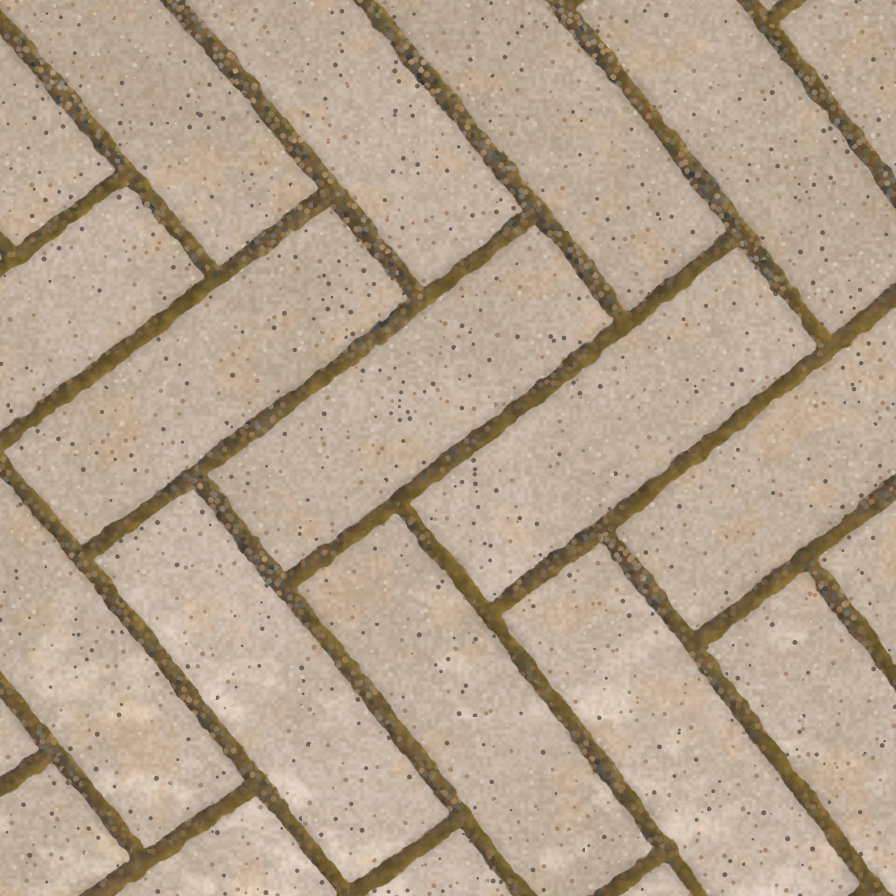
Give the GLSL for this texture, as a Shadertoy shader.

```glsl
float hash(vec2 p) {
    vec3 h = fract(p.xyx * 0.1031);
    h += dot(h, h.yzx + 33.33);
    return fract((h.x + h.y) * h.z);
}

float noise(vec2 p) {
    vec2 i = floor(p), f = fract(p);
    f = f * f * (3.0 - 2.0 * f);
    return mix(mix(hash(i), hash(i + vec2(1, 0)), f.x),
               mix(hash(i + vec2(0, 1)), hash(i + vec2(1, 1)), f.x), f.y);
}

float fbm(vec2 p) {
    float sum = 0.0, amp = 0.533;
    for (int i = 0; i < 4; i++) {
        sum += amp * noise(p);
        p = mat2(1.6, 1.2, -1.2, 1.6) * p + 17.3;
        amp *= 0.5;
    }
    return sum;
}

// Distance to the nearest scattered point, and its random id
vec2 scatter(vec2 p) {
    vec2 cell = floor(p), best = vec2(9.0, 0.0);
    for (int y = -1; y <= 1; y++)
    for (int x = -1; x <= 1; x++) {
        vec2 c = cell + vec2(x, y);
        float d = length(c + vec2(hash(c + 3.7), hash(c + 91.2)) - p);
        if (d < best.x) best = vec2(d, hash(c + 47.1));
    }
    return best;
}

// Herringbone of 3:1 blocks: xy = block origin, zw = block size
vec4 herringbone(vec2 p) {
    vec2 cell = floor(p);
    float step6 = mod(cell.x - cell.y, 6.0);
    return step6 < 3.0 ? vec4(cell - vec2(step6, 0), 3, 1)
                       : vec4(cell - vec2(0, 5.0 - step6), 1, 3);
}

vec3 stoneColor(vec2 uv, vec2 id, float inset) {
    float tone = 0.67 + 0.75 * (fbm(uv * 9.0 + id) - 0.5);
    tone += 0.9 * (noise(uv * 240.0) - 0.5) + 0.6 * (fbm(uv * 110.0) - 0.5);
    tone += 0.25 * (hash(id + 5.0) - 0.5) + 0.3 * (0.5 - uv.y);
    vec3 col = mix(vec3(0.69, 0.62, 0.54), vec3(0.785, 0.715, 0.655), tone);

    // Warm stains, pale scuffs on the lower blocks, soiled rims
    col += vec3(0.02, 0.0, -0.03) * smoothstep(0.55, 0.75, fbm(uv * 22.0 + 8.0));
    float scuff = smoothstep(0.52, 0.75, fbm(uv * vec2(16, 24) + 31.0));
    col += 0.09 * scuff * smoothstep(0.45, 0.2, uv.y);
    col *= 1.0 - 0.16 * smoothstep(0.021, 0.009, inset) * fbm(uv * 40.0);

    // Pores and mineral specks
    vec2 speck = scatter(uv * 95.0);
    float radius = 0.1 + 0.14 * fract(speck.y * 37.0);
    float spot = smoothstep(radius + 0.1, radius - 0.05, speck.x);
    vec3 mineral = speck.y > 0.93 ? vec3(0.31, 0.28, 0.25)
                 : speck.y > 0.82 ? vec3(0.60, 0.47, 0.36) : vec3(0.84, 0.79, 0.72);
    return mix(col, mineral, spot * step(0.72, speck.y) * 0.75);
}

vec3 jointColor(vec2 uv, float grit, float moss) {
    vec3 soil = mix(vec3(0.41, 0.33, 0.24), vec3(0.43, 0.355, 0.17), moss);
    soil *= 0.72 + 0.55 * fbm(uv * 85.0);
    vec2 pebble = scatter(uv * 135.0);
    vec3 chip = mix(vec3(0.27, 0.25, 0.22), vec3(0.68, 0.59, 0.49), pebble.y);
    chip += vec3(0.14, 0.01, -0.12) * (fract(pebble.y * 7.0) - 0.5);
    return mix(soil, chip, smoothstep(0.62, 0.3, pebble.x) * grit);
}

void mainImage(out vec4 fragColor, in vec2 fragCoord) {
    vec2 uv = fragCoord / iResolution.y;
    float aa = 1.0 / iResolution.y;

    // Canvas to block-width units, with slight perspective fanning
    vec2 q = uv - vec2(0.444, 0.4414);
    q.y /= 1.0 + 0.1 * q.x;
    q += 0.003 * (vec2(noise(uv * 11.0), noise(uv * 11.0 + 40.0)) - 0.5);
    vec2 p = inverse(mat2(0.1276, 0.0964, 0.1003, -0.1263)) * q;

    // Inset from the rounded block edge
    vec4 block = herringbone(p);
    vec2 halfSize = 0.5 * block.zw;
    vec2 local = p - block.xy - halfSize;
    vec2 edge = abs(local) - halfSize + 0.09;
    float inset = 0.16 * (0.09 - length(max(edge, 0.0)) - min(max(edge.x, edge.y), 0.0));

    // Grit gathers in the steep joints, moss on the lower side of the others
    bool steep = edge.x > edge.y;
    float patches = fbm(uv * 14.0 + 60.0);
    float side = (steep ? -local.x : -local.y) > 0.0 ? 1.0 : -1.0;
    side *= smoothstep(0.0, 0.009, inset);
    float grit = clamp((steep ? 0.65 : 0.3) + 1.4 * (patches - 0.5)
                       + 0.35 * (uv.y - 0.5) - 0.3 * side, 0.1, 0.95);
    float moss = clamp(0.5 + 0.5 * side + 1.5 * (0.5 - patches), 0.0, 1.0);
    vec3 joint = jointColor(uv, grit, moss) * (1.0 + 0.12 * side);

    // Ragged edge where soil creeps over the stone
    float width = 0.0098 + 0.008 * (fbm(uv * 65.0) - 0.5) + 0.005 * (patches - 0.5);
    float cover = smoothstep(-1.2 * aa, 1.2 * aa, inset - width);
    fragColor = vec4(mix(joint, stoneColor(uv, block.xy, inset), cover), 1.0);
}
```
